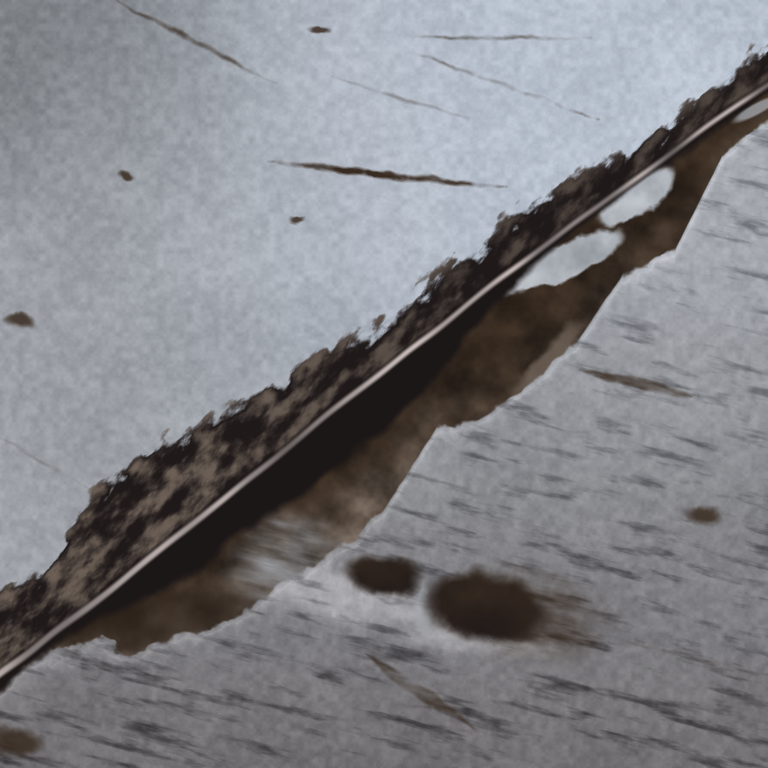
Reproduce this texture procedurally as a WebGL 2 fragment shader.

```glsl
#version 300 es
precision highp float;
// A weathered plaster slab split by a diagonal crack with a thin metal strip in it.
uniform vec2 u_resolution;
out vec4 outColor;

const vec3 PALE = vec3(.72, .755, .805);
const vec3 STONE = vec3(.63, .645, .67);
const vec3 SHADE = vec3(.43, .42, .43);
const vec3 BLACK = vec3(.11, .09, .09);
const vec3 SOIL = vec3(.22, .17, .13);
const vec3 CLAY = vec3(.44, .39, .35);
const vec3 METAL = vec3(.66, .62, .61);
const float GRAIN = .13;
const float WARP = .022;
const float STRIP_WIDTH = .0042;

// Crack profiles from left to right, measured from the strip.
const float RIDGE[17] = float[](.111, .091, .145, .146, .124, .109, .096, .079, .06,
  .066, .065, .069, .055, .046, .04, .042, .051);
const float CAVITY[17] = float[](.017, .022, .059, .115, .14, .163, .174, .189, .182,
  .136, .159, .163, .16, .112, .135, .055, .044);
const float GAP[17] = float[](.02, .02, .022, .05, .066, .062, .075, .076, .08,
  .062, .036, .016, .012, .006, .01, .016, .012);

// Scratches: end points, then half width and strength.
const vec4 SCRATCH[9] = vec4[](vec4(.15, 1., .36, .89), vec4(.43, .9, .61, .845),
  vec4(.54, .93, .78, .845), vec4(.54, .95, .77, .952), vec4(.35, .788, .66, .756),
  vec4(.755, .518, .91, .483), vec4(.475, .147, .62, .05), vec4(0, .43, .12, .36),
  vec4(.78, .173, 1, .12));
const vec2 MARK[9] = vec2[](vec2(.003, .6), vec2(.002, .35), vec2(.002, .5), vec2(.002, .5),
  vec2(.005, .9), vec2(.007, .6), vec2(.008, .6), vec2(.002, .25), vec2(.002, .3));
// Chips: centre and size.
const vec3 CHIP[6] = vec3[](vec3(.026, .583, .017), vec3(.163, .771, .01), vec3(.915, .33, .021),
  vec3(.384, .716, .01), vec3(.025, .035, .03), vec3(.414, .96, .011));

float hash(vec2 p) {
  vec3 q = fract(p.xyx * .1031);
  q += dot(q, q.yzx + 33.33);
  return fract((q.x + q.y) * q.z);
}

float noise(vec2 p) {
  vec2 i = floor(p), f = fract(p);
  f *= f * (3. - 2. * f);
  return mix(mix(hash(i), hash(i + vec2(1, 0)), f.x),
    mix(hash(i + vec2(0, 1)), hash(i + vec2(1, 1)), f.x), f.y);
}

float fbm(vec2 p) {
  float sum = 0., amp = .53;
  for (int i = 0; i < 4; i++) { sum += amp * noise(p); p = p * 2.03 + 17.; amp *= .5; }
  return sum;
}

vec2 turn(vec2 p, float a) { return mat2(cos(a), -sin(a), sin(a), cos(a)) * p; }

float profile(float v[17], float x) {
  float t = clamp(x, 0., .9999) * 16.;
  int i = int(t);
  return mix(v[i], v[i + 1], fract(t));
}

// Soft ellipse: 1 inside, 0 outside.
float blob(vec2 p, vec2 centre, vec2 radius, float angle, float soft) {
  return 1. - smoothstep(1. - soft, 1. + soft, length(turn(p - centre, angle) / radius));
}

// Smooth step down from 1 to 0 around zero.
float inside(float d, float soft) { return 1. - smoothstep(-soft, soft, d); }

float stripHeight(float x) { return .121 + .769 * x + .025 * x * sin(3.14159 * x); }

void main() {
  vec2 uv = gl_FragCoord.xy / u_resolution;
  float soft = max(1. / u_resolution.y, .003);
  float rough = fbm(uv * 30.) - .5;
  vec2 p = uv + WARP * vec2(rough, fbm(uv * 34. + 70.) - .5);
  float d = uv.y - stripHeight(uv.x);

  // Slab: cool and pale above the crack, darker below
  vec3 upper = mix(STONE * .97, PALE, smoothstep(.1, .8, uv.x + .3 * (uv.y - .5)));
  upper *= 1. - .2 * blob(uv, vec2(-.02, 1.03), vec2(.3, .24), 0., .8);
  vec3 lower = mix(SHADE, STONE, smoothstep(-.1, .8, uv.y));
  vec3 slab = mix(lower, upper, smoothstep(-.02, .02, d));
  float combed = fbm(turn(uv, -.25) * vec2(18, 90));
  slab += GRAIN * (fbm(uv * 110.) - .5) + .07 * (fbm(uv * 9.) - .5);
  slab -= step(d, 0.) * .2 * (smoothstep(.5, .9, combed) - .04);

  // Scratches and chips
  for (int i = 0; i < 9; i++) {
    vec2 a = SCRATCH[i].xy, ab = SCRATCH[i].zw - a;
    float h = clamp(dot(p - a, ab) / dot(ab, ab), 0., 1.);
    float w = MARK[i].x * 4. * h * (1. - h);
    float cut = inside(length(mix(uv, p, .4) - a - ab * h) - w, soft);
    slab = mix(slab, SOIL, min(cut * MARK[i].y * 1.8 * combed, 1.));
  }
  for (int i = 0; i < 6; i++)
    slab = mix(slab, SOIL, .85 * blob(p, CHIP[i].xy, CHIP[i].z * vec2(1, .5), -.1, .5));

  // Side pit with a pale rim and a ragged tail
  slab += .14 * blob(p, vec2(.47, .218), vec2(.12, .028), -.15, .5);
  slab += .13 * blob(p, vec2(.62, .163), vec2(.09, .014), -.1, .6);
  slab = mix(slab, SOIL, combed * blob(p, vec2(.69, .2), vec2(.085, .05), -.2, .5));
  slab = mix(slab, STONE, .6 * blob(p, vec2(.555, .212), vec2(.022, .03), 0., .3));
  float pit = max(blob(p, vec2(.632, .21), vec2(.076, .042), -.18, .25),
    blob(p, vec2(.498, .251), vec2(.046, .023), -.1, .35));
  slab = mix(slab, mix(BLACK, SOIL, fbm(uv * 22.)), pit);

  // Cavity: dark soil, lighter clay towards the lower lip
  float depth = profile(CAVITY, p.x) + .025 * rough;
  float clayey = smoothstep(.35, 1., -d / depth) * (1. - .7 * smoothstep(.45, .65, uv.x));
  vec3 soil = mix(SOIL, CLAY, clayey * (.2 + 1.2 * fbm(uv * 40.)));
  soil *= .4 + fbm(uv * 30. + 5.);
  soil = mix(soil, SOIL * .8, .7 * blob(p, vec2(.2, .19), vec2(.14, .035), .25, .4));
  soil = mix(soil, STONE, combed * blob(p, vec2(.37, .27), vec2(.06, .05), .6, .6));
  soil = mix(soil, CLAY * 1.1, .7 * blob(p, vec2(.715, .53), vec2(.06, .012), .9, .5));
  float shelf = max(blob(p, vec2(.732, .659), vec2(.085, .024), .42, .12),
    blob(p, vec2(.829, .746), vec2(.06, .023), .66, .12));
  soil = mix(soil, STONE * 1.08 + .3 * rough, shelf);
  float lip = -d - depth;
  vec3 color = slab + .1 * exp(-abs(lip - .008) * 160.) * step(0., lip);
  color = mix(color, soil, inside(d, soft) * inside(lip, soft));
  float gap = profile(GAP, uv.x) + .02 * rough;
  color = mix(color, BLACK, step(d, 0.) * inside(-d - gap, .008));

  // Ragged ridge of torn fibres above the strip
  float strands = fbm(turn(uv, .85) * vec2(34, 70));
  float ridge = profile(RIDGE, p.x) + .06 * (strands - .5);
  float dusty = smoothstep(.35, .8, strands) * mix(.95, .6, smoothstep(.2, .7, uv.x));
  vec3 torn = mix(BLACK * 1.1, CLAY, dusty);
  color = mix(color, torn, inside(-d, soft) * inside(d - ridge, .007));

  // Metal strip between dark lines
  float width = STRIP_WIDTH * (1. - .35 * uv.x);
  float across = abs(d + .004 * (noise(uv.xx * 14.) - .5)) * .79 - width;
  color = mix(color, BLACK, .7 * inside(across - .003, .003));
  vec3 metal = METAL * (.6 + .6 * noise(vec2(uv.x * 24., 3)));
  color = mix(color, metal, inside(across, soft));
  color = mix(color, STONE, .8 * blob(uv, vec2(.985, .858), vec2(.032, .007), .5, .3));
  outColor = vec4(clamp(color, 0., 1.), 1);
}
```
